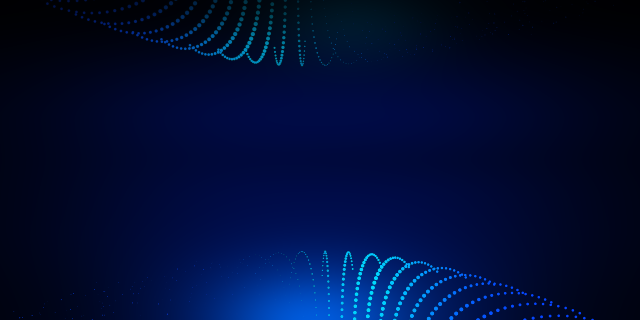
Reproduce this background procedurally as a Shadertoy shader.

```glsl
float hash(vec2 p) {
    return fract(sin(dot(p, vec2(127.1, 311.7))) * 43758.5);
}

// Elliptical soft light
float glow(vec2 p, vec2 center, vec2 size) {
    vec2 d = (p - center) / size;
    return exp(-dot(d, d));
}

// Height of the arched crest line
float crestHeight(float x) {
    float d = (x - 1.0) / (x < 1.0 ? 0.83 : 0.77);
    return 0.215 * (1.0 - d * d);
}

// Dotted strands hanging from the crest, ordered on the right, scattered on the left
vec3 dotWave(vec2 p, float pixel) {
    vec3 light = vec3(0.0);
    if (p.y > 0.25) return light;

    for (int i = 0; i < 23; i++) {
        float crest = 0.14 + 0.073 * float(i);
        float lean = 0.46 * (crest - 1.0) - 0.02;
        float top = crestHeight(crest);
        float order = smoothstep(0.8, 1.25, crest);
        float scatter = 1.0 - smoothstep(0.3, 0.9, crest);
        float start = mix(-1.1, -0.5, order);

        for (int j = 0; j < 25; j++) {
            vec2 id = vec2(i, j);
            float t = mix(start, 1.5, float(j) / 24.0);
            vec2 pos = vec2(crest - lean * sin(t), top - 0.24 * (1.0 - cos(t)));
            vec2 jitter = vec2(hash(id), hash(id + 37.0)) - 0.5;
            pos += jitter * scatter * vec2(0.13, 0.045);

            float radius = mix(0.0021, 0.0066, order) * mix(0.6, 1.0, smoothstep(-0.1, 0.8, t));
            radius *= mix(1.0, 0.6 + 0.9 * hash(id + 71.0), scatter);
            float d = length(p - pos);
            float dotMask = 1.0 - smoothstep(radius - pixel * 0.7, radius + pixel * 0.7, d);
            float halo = 0.12 * exp(-d * d / (radius * radius * 5.0));

            // Cyan in the middle, deep blue toward both ends
            float cyan = glow(pos, vec2(1.12, 0.1), vec2(0.27, 0.4));
            vec3 tint = mix(vec3(0.02, 0.24, 0.95), vec3(0.0, 0.78, 1.0), cyan);
            float strength = mix(0.65, 1.0, order) * mix(1.0, 0.4 + 0.6 * hash(id + 13.0), scatter);
            light = max(light, tint * strength * (dotMask + halo));
        }
    }
    return light;
}

void mainImage(out vec4 fragColor, in vec2 fragCoord) {
    float pixel = 1.0 / iResolution.y;
    vec2 p = fragCoord / iResolution.xy * vec2(2.0, 1.0);

    // Navy field with dark sides and a black upper edge
    float side = abs(p.x - 1.0);
    float field = exp(-pow(side / 0.78, 2.6));
    vec3 color = mix(vec3(0.0, 0.009, 0.055), vec3(0.0, 0.042, 0.275), field);
    color *= 1.0 - 0.16 * glow(p, vec2(1.25, 0.5), vec2(0.9, 0.08));
    color *= 1.0 - 0.9 * smoothstep(0.62, 1.0, p.y);
    color *= 1.0 - 0.3 * smoothstep(0.3, 0.0, p.y) * smoothstep(0.3, 0.9, side);

    // Lights behind the two waves
    color += vec3(0.0, 0.27, 0.48) * glow(p, vec2(0.98, -0.02), vec2(0.29, 0.17));
    color += vec3(0.0, 0.05, 0.12) * glow(p, vec2(1.0, 0.05), vec2(0.55, 0.22));
    color += vec3(0.0, 0.085, 0.11) * glow(p, vec2(1.1, 0.92), vec2(0.27, 0.13));

    // Lower wave, and its dimmer half-turn at the top
    if (p.y < 0.5) {
        color = max(color, dotWave(p, pixel));
    } else {
        vec2 turned = vec2(1.96 - p.x, 1.01 - p.y);
        float fade = 0.7 * (1.0 - 0.65 * smoothstep(0.82, 1.0, p.y));
        color = max(color, dotWave(turned, pixel) * fade);
    }

    fragColor = vec4(clamp(color, 0.0, 1.0), 1.0);
}
```
